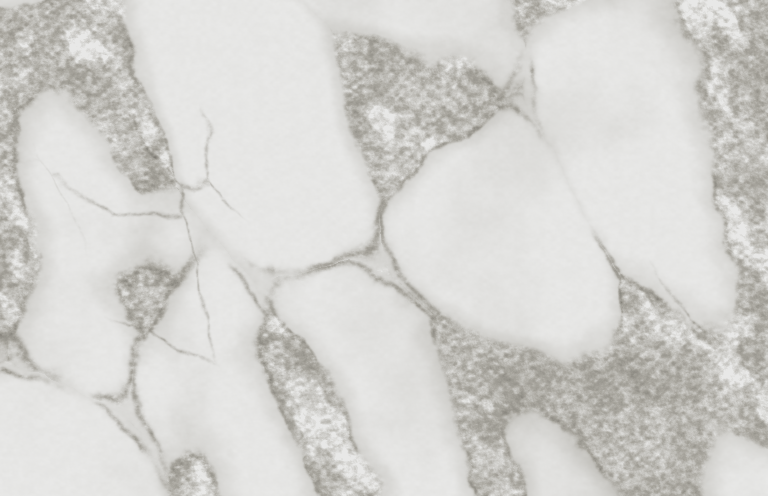
Reproduce this texture procedurally as a WebGL 1 fragment shader.

```glsl
precision highp float;
// White brecciated marble: pale rounded blocks set in a grainy grey matrix.
// Slanted, warped Voronoi cells give the blocks; a smooth minimum of their edge
// distances widens the matrix at junctions, and fine cracks trace the rims.

uniform vec2 u_resolution;

#define CELLS 2.6          // blocks per canvas height
#define SLANT 0.45         // lean towards the upper left
#define STRETCH 0.58       // vertical frequency relative to horizontal
#define WARP 0.15          // bending of the block outlines
#define ROUNDING 14.0      // lower values fill the corners more
#define VEIN_MIN -0.07     // half width of the narrowest veins
#define VEIN_MAX 0.15      // half width of the broadest veins
#define CRACK_WIDTH 0.014
#define WHITE vec3(0.910, 0.910, 0.905)
#define GREY vec3(0.66, 0.65, 0.62)
#define DARK vec3(0.48, 0.47, 0.44)

float hash(vec2 p) {
  return fract(sin(dot(p, vec2(127.1, 311.7))) * 43758.5453);
}

vec2 hash2(vec2 p) {
  return vec2(hash(p), hash(p + 57.3));
}

float noise(vec2 p) {
  vec2 i = floor(p), f = fract(p);
  f = f * f * (3.0 - 2.0 * f);
  return mix(mix(hash(i), hash(i + vec2(1.0, 0.0)), f.x),
             mix(hash(i + vec2(0.0, 1.0)), hash(i + 1.0), f.x), f.y);
}

float fbm(vec2 p) {
  float sum = 0.0, amp = 0.533;
  for (int i = 0; i < 4; i++) {
    sum += amp * noise(p);
    p = mat2(1.6, 1.2, -1.2, 1.6) * p + 11.7;
    amp *= 0.5;
  }
  return sum;
}

// x: rounded edge distance, y: exact edge distance, z: random value of the cell
vec3 blocks(vec2 p) {
  vec2 base = floor(p), nearest = vec2(0.0), home = base;
  float best = 9.0;
  for (int j = -1; j <= 1; j++)
    for (int i = -1; i <= 1; i++) {
      vec2 cell = base + vec2(float(i), float(j));
      vec2 r = cell + 0.1 + 0.8 * hash2(cell) - p;
      if (dot(r, r) < best) {
        best = dot(r, r);
        nearest = r;
        home = cell;
      }
    }
  float edge = 9.0, sum = 0.0001;
  for (int j = -2; j <= 2; j++)
    for (int i = -2; i <= 2; i++) {
      vec2 cell = home + vec2(float(i), float(j));
      vec2 r = cell + 0.1 + 0.8 * hash2(cell) - p;
      vec2 gap = r - nearest;
      if (dot(gap, gap) > 0.0001) {
        float d = dot(0.5 * (r + nearest), normalize(gap));
        edge = min(edge, d);
        sum += exp(-ROUNDING * d);
      }
    }
  return vec3(-log(sum) / ROUNDING, edge, hash(home + 3.9));
}

float crack(float d) {
  return exp(-d * d / (CRACK_WIDTH * CRACK_WIDTH));
}

void main() {
  vec2 p = gl_FragCoord.xy / u_resolution.y;

  // Slanted block space, bent by broad and ragged noise
  vec2 q = vec2(p.x + SLANT * p.y, STRETCH * p.y) * CELLS + vec2(4.3, 2.6);
  vec2 bend = vec2(fbm(p * 3.5), fbm(p * 3.5 + 31.0)) - 0.5;
  vec2 ragged = vec2(fbm(p * 17.0 + 5.0), fbm(p * 17.0 + 43.0)) - 0.5;
  q += 2.0 * WARP * bend + 0.4 * WARP * ragged;
  vec3 block = blocks(q);

  // Matrix between the blocks, with a faint stain around it
  float breadth = smoothstep(0.3, 0.75, noise(p * 3.2 + 8.4));
  float vein = mix(VEIN_MIN, VEIN_MAX, breadth) + 0.06 * (fbm(p * 22.0) - 0.5);
  float body = 1.0 - smoothstep(vein - 0.025, vein + 0.025, block.x);
  float halo = 1.0 - smoothstep(vein, vein + 0.13, block.x);

  // Grains, blotches and pale fragments inside the matrix
  float grain = fbm(p * vec2(95.0, 120.0)) - 0.5;
  float blotch = fbm(p * 13.0 + 19.0) - 0.5;
  float fragment = smoothstep(0.54, 0.66, fbm(q * vec2(5.0, 6.0) + 2.0));
  float matrix = 0.78 + 1.5 * grain + 0.9 * blotch - 0.5 * fragment;

  // Broken dark cracks: along the rims and, rarely, across the blocks
  float broken = smoothstep(0.4, 0.62, fbm(p * 7.0 + 61.0));
  float rim = crack(block.x - max(vein, 0.0)) * broken;
  float stray = crack(blocks(q * 1.7 + 9.0).y) * smoothstep(0.58, 0.8, noise(p * 3.0 + 27.0));
  float cracks = max(rim, 0.7 * stray) * (0.9 + 1.6 * grain);

  // Block faces: a few greyer cells, soft clouds and a fine tooth
  float tint = 0.2 * smoothstep(0.78, 0.85, block.z) * fbm(p * 9.0 + 3.0);
  float cloud = 0.14 * smoothstep(0.45, 0.75, fbm(p * 4.0 + 77.0));
  float face = tint + cloud + 0.1 * grain + 0.03;

  float shade = mix(face + 0.26 * halo, matrix, body);
  shade = max(shade, 0.0) + cracks * mix(0.75, 0.5, body);
  vec3 color = mix(WHITE, GREY, min(shade, 1.0));
  color = mix(color, DARK, clamp(shade - 1.0, 0.0, 1.0));
  gl_FragColor = vec4(color, 1.0);
}
```
